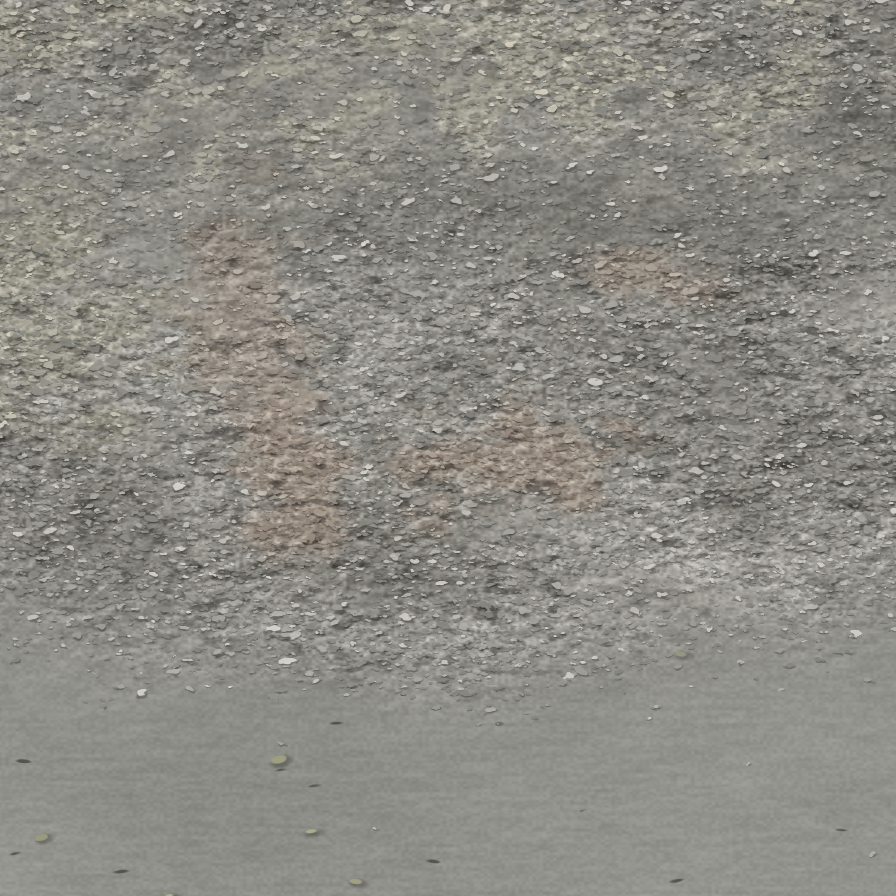
Give the GLSL for this texture, as a WebGL 2 fragment shader.

```glsl
#version 300 es
precision highp float;

uniform vec2 u_resolution;
out vec4 fragColor;

float hash(vec2 p) {
  vec3 q = fract(vec3(p.xyx) * 0.1031);
  q += dot(q, q.yzx + 33.33);
  return fract((q.x + q.y) * q.z);
}

float noise(vec2 p) {
  vec2 cell = floor(p), f = fract(p);
  f = f * f * (3.0 - 2.0 * f);
  float low = mix(hash(cell), hash(cell + vec2(1, 0)), f.x);
  float high = mix(hash(cell + vec2(0, 1)), hash(cell + vec2(1, 1)), f.x);
  return mix(low, high, f.y);
}

float fbm(vec2 p) {
  float sum = 0.0, amp = 0.5;
  for (int i = 0; i < 4; i++) {
    sum += amp * noise(p);
    p = mat2(1.6, 0.6, -0.6, 1.6) * p * 1.2 + 17.3;
    amp *= 0.5;
  }
  return sum / 0.9375;
}

// Noise lit from above: bright upper faces, dark lower faces
float relief(vec2 p, vec2 scale) {
  return fbm(p * scale) - fbm(p * scale + vec2(-0.2, 0.55));
}

// Soft elliptical patch with a ragged rim
float patchMask(vec2 p, vec2 center, vec2 radius, float ragged) {
  float d = length((p - center) / radius) + (ragged - 0.5) * 2.2;
  return 1.0 - smoothstep(0.3, 1.25, d);
}

// Scattered flat stones: x = coverage, y = random tone, z = shadow
vec3 stones(vec2 p, float density, float size, float blur) {
  vec2 base = floor(p);
  vec3 result = vec3(0.0, 0.5, 0.0);
  float wobble = (noise(p * 3.5) - 0.5) * size * 1.1;
  for (int y = -1; y <= 1; y++) {
    for (int x = -1; x <= 1; x++) {
      vec2 cell = base + vec2(x, y);
      float pick = hash(cell + 7.1), tone = hash(cell + 41.7);
      vec2 q = p - cell - vec2(hash(cell + 3.3), hash(cell + 19.9));
      float angle = (hash(cell + 63.1) - 0.5) * 1.8;
      mat2 turn = mat2(cos(angle), -sin(angle), sin(angle), cos(angle));
      float radius = size * mix(0.5, 1.0, hash(cell + 87.3));
      float present = step(pick, density);
      float body = length(turn * q * vec2(0.8, 1.25)) - radius + wobble;
      float below = length(turn * (q + vec2(-0.05, size * 0.6)) * vec2(0.8, 1.2)) - radius + wobble;
      float cover = present * (1.0 - smoothstep(-blur, blur, body));
      result.z = max(result.z, present * (1.0 - smoothstep(-blur, blur + 0.1, below)));
      result.y = mix(result.y, tone, cover);
      result.x = max(result.x, cover);
    }
  }
  return result;
}

vec3 addStones(vec3 color, vec3 layer, vec3 dark, vec3 light, float depth) {
  color *= 1.0 - depth * layer.z * (1.0 - layer.x);
  return mix(color, mix(dark, light, layer.y * layer.y), layer.x * 0.85);
}

void main() {
  vec2 uv = gl_FragCoord.xy / u_resolution;
  float pixel = 1.0 / min(u_resolution.x, u_resolution.y);
  float broad = fbm(uv * vec2(4.0, 8.0) + 5.0);
  float ragged = fbm(uv * vec2(17.0, 27.0) + 31.0);

  // Regions: smooth floor, gravel belt, quiet band, coarse top
  float side = uv.x - 0.45;
  float floorEdge = uv.y - 0.3 * side * side + (broad - 0.5) * 0.14;
  float gravel = smoothstep(0.18, 0.34, floorEdge);
  float top = smoothstep(0.8, 0.95, uv.y + (ragged - 0.5) * 0.3);
  float quiet = smoothstep(0.66, 0.78, uv.y + (ragged - 0.5) * 0.25) * (1.0 - top);
  float worn = smoothstep(0.5, 0.66, fbm(uv * vec2(5.0, 9.0) + 71.0));
  float rough = gravel * (1.0 - 0.55 * quiet) * (1.0 - 0.55 * worn);

  // Ground colour and broad stains
  vec3 color = mix(vec3(0.562, 0.562, 0.538), vec3(0.585, 0.577, 0.552), gravel);
  color = mix(color, vec3(0.54, 0.535, 0.51), quiet * 0.8);
  color += (broad - 0.5) * 0.24 * mix(0.3, 1.0, gravel) + (ragged - 0.5) * 0.13 * gravel;

  // Pinkish and ochre earth
  float earth = patchMask(uv, vec2(0.57, 0.48), vec2(0.14, 0.07), ragged);
  earth = max(earth, patchMask(uv, vec2(0.33, 0.47), vec2(0.06, 0.1), ragged));
  earth = max(earth, 0.6 * patchMask(uv, vec2(0.27, 0.67), vec2(0.07, 0.15), ragged));
  earth = max(earth, 0.8 * patchMask(uv, vec2(0.71, 0.69), vec2(0.08, 0.04), ragged));
  float ochre = patchMask(uv, vec2(0.05, 0.63), vec2(0.12, 0.14), ragged);
  ochre = max(ochre, top * smoothstep(0.35, 0.65, ragged));
  color = mix(color, vec3(0.635, 0.582, 0.53), earth * 0.8);
  color = mix(color, vec3(0.645, 0.63, 0.565), ochre * 0.65);

  // Surface texture: streaks, grit, ledges and crevices
  color += (noise(uv * vec2(28.0, 230.0)) - 0.5) * 0.035 * (1.0 - gravel);
  color += (noise(uv * vec2(260.0, 340.0)) - 0.5) * mix(0.05, 0.19, rough);
  color += relief(uv, vec2(70.0, 120.0)) * mix(0.03, 0.36, rough);
  float crevice = smoothstep(0.57, 0.74, fbm(uv * vec2(42.0, 100.0) + 90.0));
  color *= 1.0 - 0.3 * crevice * rough;

  // Stones from fine to coarse
  vec3 dark = mix(vec3(0.51, 0.51, 0.49), vec3(0.55, 0.5, 0.455), earth);
  vec3 light = mix(vec3(0.87, 0.86, 0.83), vec3(0.77, 0.71, 0.65), earth);
  light = mix(light, vec3(0.86, 0.84, 0.76), ochre);
  for (int i = 0; i < 3; i++) {
    float scale = 165.0 / pow(1.5, float(i)), density = rough * (0.55 - 0.17 * float(i)) + top * 0.08 * float(i);
    vec3 layer = stones(uv * vec2(0.75, 1.2) * scale + 23.0 * float(i), density, 0.36, max(scale * pixel * 0.8, 0.08));
    color = addStones(color, layer, dark, light, 0.25);
  }

  // Sparse pale leaves and dark chips on the smooth ground
  float bare = 1.0 - gravel;
  vec3 leaves = stones(uv * vec2(14.0, 24.0) + 11.0, 0.05, 0.1, 24.0 * pixel);
  color = addStones(color, leaves * vec3(bare, 1.0, bare), vec3(0.6, 0.6, 0.47), vec3(0.8, 0.79, 0.65), 0.25);
  float chips = stones(uv * vec2(17.0, 48.0) + 57.0, 0.04, 0.13, 48.0 * pixel).x;
  color = mix(color, vec3(0.27, 0.27, 0.25), chips * 0.8 * bare);

  fragColor = vec4(clamp(color, 0.0, 1.0), 1.0);
}
```
